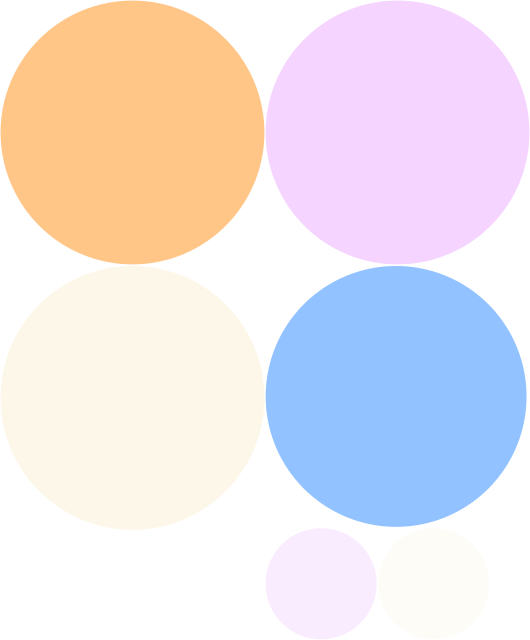
Give the GLSL for this background, as a Shadertoy shader.

```glsl
const vec3 PAPER       = vec3(1.0);
const vec3 ORANGE      = vec3(1.0, 0.776, 0.533);
const vec3 LILAC       = vec3(0.961, 0.831, 1.0);
const vec3 CREAM       = vec3(0.992, 0.969, 0.914);
const vec3 BLUE        = vec3(0.573, 0.761, 1.0);
const vec3 PALE_LILAC  = vec3(0.980, 0.925, 1.0);
const vec3 PALE_CREAM  = vec3(0.992, 0.990, 0.970);

// Discs as (centre x, centre y, radius), in canvas heights
const vec3 ORANGE_DISC     = vec3(0.2070, 0.7930, 0.2061);
const vec3 LILAC_DISC      = vec3(0.6211, 0.7930, 0.2061);
const vec3 CREAM_DISC      = vec3(0.2070, 0.3783, 0.2061);
const vec3 BLUE_DISC       = vec3(0.6189, 0.3806, 0.2038);
const vec3 PALE_LILAC_DISC = vec3(0.5017, 0.0879, 0.0868);
const vec3 PALE_CREAM_DISC = vec3(0.6775, 0.0879, 0.0866);

// Blends a disc over the base with an edge one pixel wide
vec3 paintDisc(vec3 base, vec2 p, vec3 disc, vec3 color) {
    float dist = length(p - disc.xy) - disc.z;
    float coverage = clamp(0.5 - dist * iResolution.y, 0.0, 1.0);
    return mix(base, color, coverage);
}

void mainImage(out vec4 fragColor, in vec2 fragCoord) {
    vec2 p = fragCoord / iResolution.y;
    vec3 color = PAPER;

    // Four large discs
    color = paintDisc(color, p, ORANGE_DISC, ORANGE);
    color = paintDisc(color, p, LILAC_DISC, LILAC);
    color = paintDisc(color, p, CREAM_DISC, CREAM);
    color = paintDisc(color, p, BLUE_DISC, BLUE);

    // Two small discs below
    color = paintDisc(color, p, PALE_LILAC_DISC, PALE_LILAC);
    color = paintDisc(color, p, PALE_CREAM_DISC, PALE_CREAM);

    fragColor = vec4(color, 1.0);
}
```
